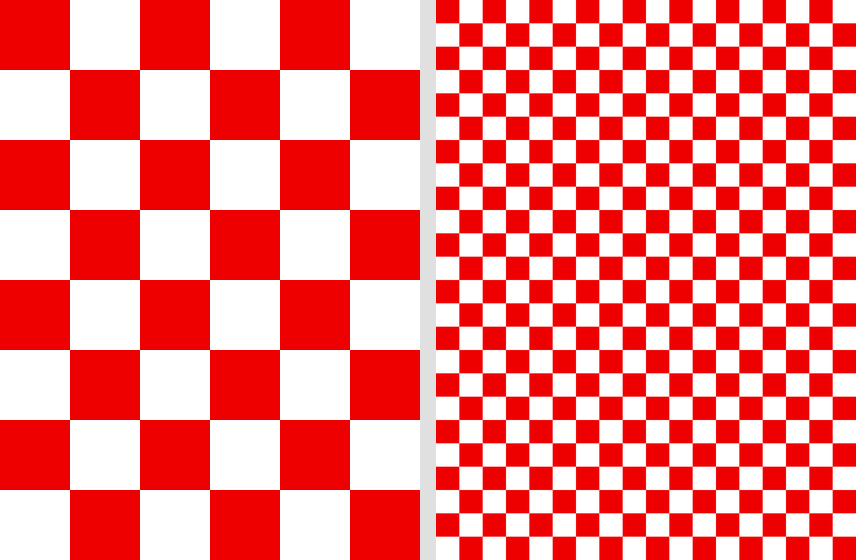
Left, the tile; right, the same tile 3 across and 3 down.
Give the GLSL for this pattern, as a WebGL 1 fragment shader.

```glsl
precision highp float;

uniform vec2 u_resolution;

const vec2 CELL_COUNT = vec2(6.0, 8.0); // even counts, so opposite edges join
const vec3 WHITE = vec3(1.0);
const vec3 RED = vec3(0.933, 0.0, 0.0);

// Signed distance to the nearest cell border: positive in even cells
vec2 borderDistance(vec2 cell) {
  return abs(mod(cell - 0.5, 2.0) - 1.0) - 0.5;
}

// Checker coverage from 0 to 1, box filtered over one pixel
float checker(vec2 cell, vec2 pixelSize) {
  vec2 side = clamp(2.0 * borderDistance(cell) / pixelSize, -1.0, 1.0);
  return 0.5 + 0.5 * side.x * side.y;
}

void main() {
  vec2 pixelSize = CELL_COUNT / u_resolution;
  vec2 cell = gl_FragCoord.xy * pixelSize;
  vec3 color = mix(RED, WHITE, checker(cell, pixelSize));
  gl_FragColor = vec4(color, 1.0);
}
```
